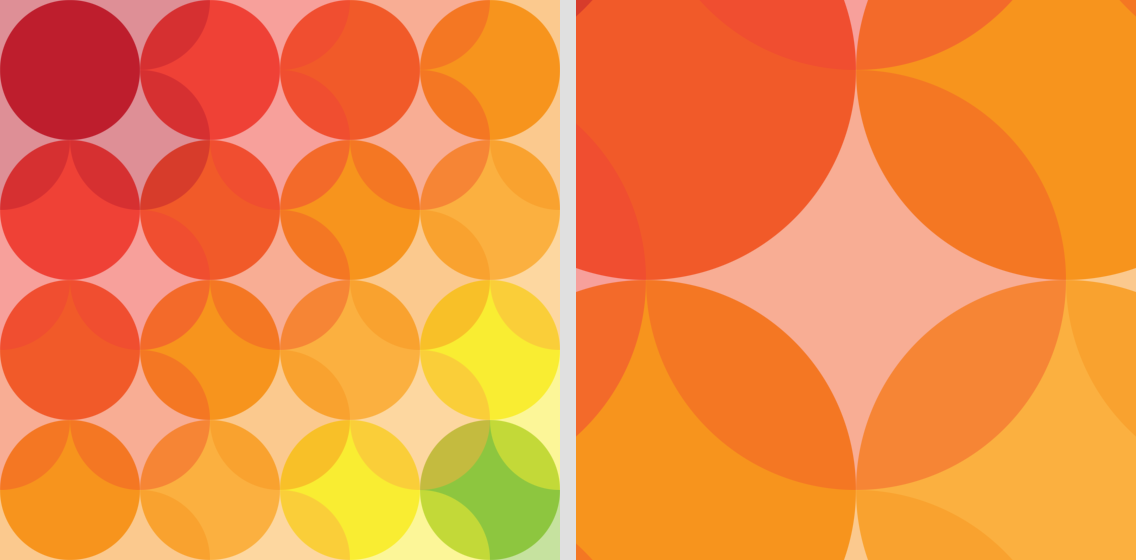
Left: the whole. Right: its middle third, enlarged.
A WebGL 2 fragment shader for this pattern:

```glsl
#version 300 es
precision highp float;

// Four by four touching discs, coloured along the diagonal from crimson to green.
// A second set of half-transparent discs sits on the grid corners, each taking the
// colour of the cell above and to its left, so lens-shaped overlaps appear.

uniform vec2 u_resolution;
out vec4 fragColor;

const float CELLS = 4.0;
const float RADIUS = 0.5;        // in cells, so neighbours just touch
const float VEIL_OPACITY = 0.5;
const vec3 PAPER = vec3(1.0);

const vec3 RAMP[7] = vec3[7](
  vec3(0.745, 0.118, 0.176),     // crimson
  vec3(0.937, 0.255, 0.212),     // red
  vec3(0.945, 0.353, 0.161),     // vermilion
  vec3(0.969, 0.580, 0.114),     // orange
  vec3(0.984, 0.690, 0.251),     // apricot
  vec3(0.976, 0.929, 0.196),     // yellow
  vec3(0.553, 0.776, 0.247)      // green
);

// Colour of a cell, chosen by its diagonal; outer cells repeat the border.
vec3 cellColor(vec2 cell) {
  vec2 inside = clamp(cell, 0.0, CELLS - 1.0);
  return RAMP[int(inside.x + inside.y + 0.5)];
}

// Smooth coverage of a disc.
float discCoverage(vec2 p, vec2 center, float radius, float softness) {
  float edge = length(p - center) - radius;
  return 1.0 - smoothstep(-softness, softness, edge);
}

void main() {
  // Grid coordinates with rows counted from the top.
  vec2 uv = gl_FragCoord.xy / u_resolution;
  vec2 grid = vec2(uv.x, 1.0 - uv.y) * CELLS;
  float softness = 0.8 * CELLS / min(u_resolution.x, u_resolution.y);

  // Solid disc in the middle of each cell.
  vec2 cell = floor(grid);
  float disc = discCoverage(grid, cell + 0.5, RADIUS, softness);
  vec3 color = mix(PAPER, cellColor(cell), disc);

  // Translucent disc around the nearest grid corner.
  vec2 corner = floor(grid + 0.5);
  float veil = discCoverage(grid, corner, RADIUS, softness);
  color = mix(color, cellColor(corner - 1.0), VEIL_OPACITY * veil);

  fragColor = vec4(color, 1.0);
}
```
